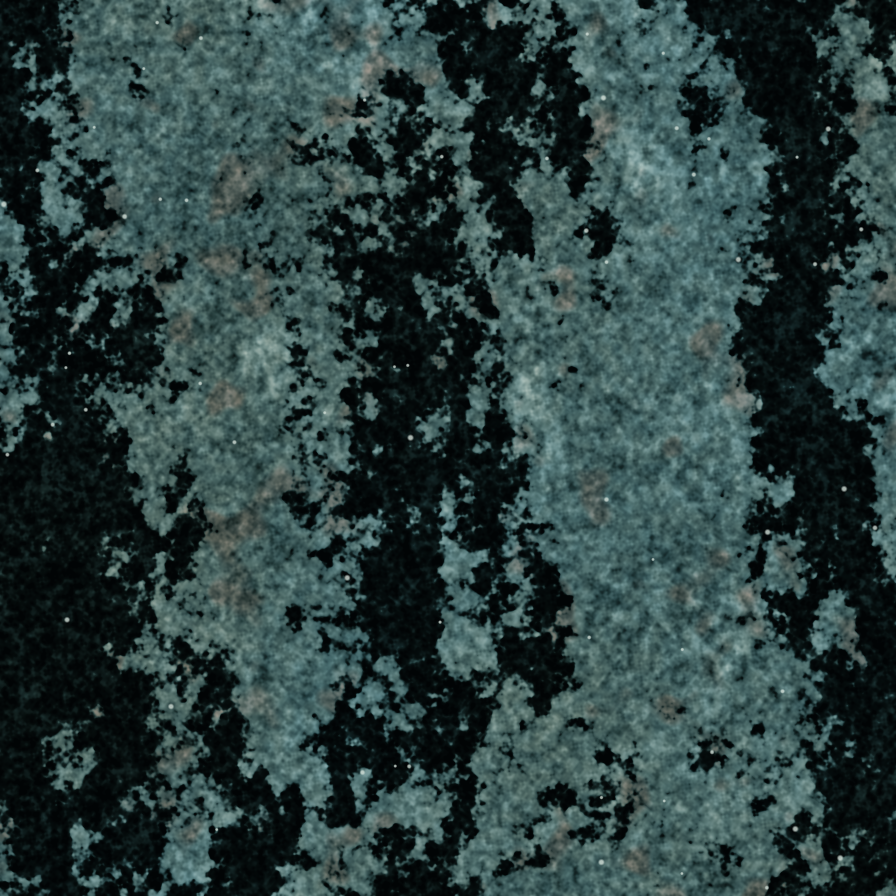
This texture is drawn by a Shadertoy shader. Its source:

```glsl
// Polished green granite: teal mineral grain crossed by leaning black veins.
// Stretched noise makes the veins, fine fractal noise crumbles their edges,
// and the summed tone is coloured through a dark-to-pale green ramp.

float hash(vec2 cell) {
    uvec2 q = uvec2(ivec2(cell) + 4096) * uvec2(1597u, 3812u + 1u);
    uint n = (q.x ^ (q.y << 7)) * 747796u + 28913u;
    n = (n ^ (n >> 15)) * 277803u;
    n = (n ^ (n >> 13)) * 668265u;
    return float((n ^ (n >> 16)) & 65535u) / 65535.0;
}

// Smooth value noise in -1..1
float noise(vec2 p) {
    vec2 i = floor(p), f = fract(p);
    f = f * f * (3.0 - 2.0 * f);
    float low = mix(hash(i), hash(i + vec2(1, 0)), f.x);
    float high = mix(hash(i + vec2(0, 1)), hash(i + vec2(1, 1)), f.x);
    return 2.0 * mix(low, high, f.y) - 1.0;
}

// Fractal noise, each octave turned to hide the lattice
float fbm(vec2 p, int octaves) {
    float sum = 0.0, gain = 1.0;
    for (int i = 0; i < octaves; i++) {
        sum += gain * noise(p);
        p = mat2(1.6, 1.2, -1.2, 1.6) * p + 17.3;
        gain *= 0.55;
    }
    return sum;
}

// Long near-vertical bands that lean left towards the top
float veinField(vec2 p) {
    float bend = 0.025 * noise(p * 3.5 + 40.0) + 0.008 * noise(p * 14.0);
    vec2 s = vec2(p.x + 0.16 * p.y + bend, p.y);
    float bands = 0.85 * noise(s * vec2(8.0, 1.9) + 5.2)
                + 0.75 * noise(s * vec2(21.0, 4.0) + 31.7)
                + 0.45 * noise(s * vec2(43.0, 13.0) + 73.1);
    float blotches = fbm(p * 19.0 + 11.0, 3);
    float clumped = 1.0 - smoothstep(0.05, 0.35, p.y);
    return bands * (1.0 - 0.4 * clumped) + blotches * (0.4 + 0.35 * clumped);
}

vec3 stoneColor(float tone) {
    vec3 c = vec3(0.005, 0.015, 0.02);
    c = mix(c, vec3(0.02, 0.05, 0.05), clamp((tone + 1.95) / 0.58, 0.0, 1.0));
    c = mix(c, vec3(0.08, 0.15, 0.15), clamp((tone + 1.37) / 0.68, 0.0, 1.0));
    c = mix(c, vec3(0.14, 0.24, 0.24), clamp((tone + 0.69) / 0.46, 0.0, 1.0));
    c = mix(c, vec3(0.22, 0.33, 0.33), clamp((tone + 0.23) / 0.51, 0.0, 1.0));
    c = mix(c, vec3(0.31, 0.43, 0.42), clamp((tone - 0.28) / 0.62, 0.0, 1.0));
    c = mix(c, vec3(0.44, 0.56, 0.55), clamp((tone - 0.90) / 0.75, 0.0, 1.0));
    return mix(c, vec3(0.64, 0.73, 0.71), clamp((tone - 1.65) / 1.1, 0.0, 1.0));
}

// Rare tiny crystal glints, one candidate per cell
float glints(vec2 p) {
    vec2 cell = floor(p * 60.0);
    vec2 centre = 0.25 + 0.5 * vec2(hash(cell + 211.0), hash(cell + 419.0));
    float radius = 0.08 + 0.13 * hash(cell + 613.0);
    float d = length(fract(p * 60.0) - centre);
    return step(0.985, hash(cell + 97.0)) * (1.0 - smoothstep(radius * 0.4, radius + 0.06, d));
}

void mainImage(out vec4 fragColor, in vec2 fragCoord) {
    vec2 p = fragCoord / iResolution.y;

    // Mineral grain at two sizes
    float grain = fbm(p * 58.0 + 3.0, 3);
    float dust = fbm(p * 165.0 + 23.0, 2);

    // Veins with crumbled edges
    float field = veinField(p) + 0.42 * grain + 0.22 * dust;
    float vein = 1.0 - smoothstep(-0.46, 0.0, field);

    // Green body with pale clumps, against nearly black veins
    float pale = smoothstep(0.3, 0.9, noise(p * 10.0 + 61.0));
    float body = 0.58 + 0.5 * grain + 0.72 * dust
               + 0.3 * noise(p * 7.0 + 83.0) + 0.55 * pale * (0.6 + grain);
    float dark = -1.4 + 0.3 * grain + 0.6 * dust;
    float tone = mix(body, dark, vein);
    vec3 color = stoneColor(tone);

    // Slight drift between rusty and bluish minerals
    float rust = smoothstep(0.35, 0.95, fbm(p * 24.0 + 131.0, 2)) * (1.0 - vein);
    color = mix(color, color * vec3(1.12, 0.82, 0.76), 0.65 * rust);
    float hue = noise(p * 5.0 + 151.0) + 0.6 * noise(p * 90.0 + 171.0);
    color *= 1.0 + hue * vec3(0.06, 0.0, -0.035);

    color = mix(color, vec3(0.82, 0.87, 0.84), 0.8 * glints(p));
    fragColor = vec4(clamp(color, 0.0, 1.0), 1.0);
}
```
